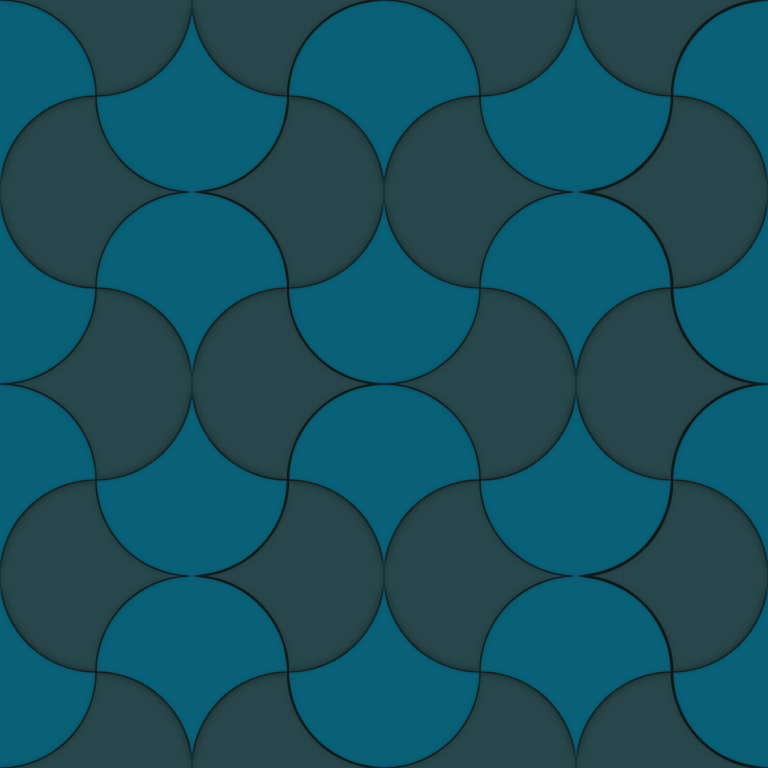
Give the GLSL for this pattern, as a WebGL 1 fragment shader.

```glsl
precision highp float;
// Interlocking teal and slate ogee tiles with thin, softly shaded dark outlines.

uniform vec2 u_resolution;

#define CELLS 8.0            // quarter-arc cells per side; four make one repeat
#define TEAL vec3(0.03, 0.38, 0.47)
#define SLATE vec3(0.16, 0.28, 0.30)
#define INK vec3(0.05, 0.095, 0.095)
#define THIN 0.008           // half widths, in cells
#define BOLD 0.014
#define SLATE_SHADE 0.036    // shading falloff, in cells
#define TEAL_SHADE 0.018
#define WEAR_SCALE 6.0       // wear grains per cell

float hash(vec2 p) {
    return fract(sin(dot(p, vec2(127.1, 311.7))) * 43758.5453);
}

// Value noise that wraps with the canvas
float wearNoise(vec2 p) {
    float period = CELLS * WEAR_SCALE;
    p *= WEAR_SCALE;
    vec2 i = floor(p), f = fract(p);
    f = f * f * (3.0 - 2.0 * f);
    vec2 a = mod(i, period), b = mod(i + 1.0, period);
    return mix(mix(hash(a), hash(vec2(b.x, a.y)), f.x),
               mix(hash(vec2(a.x, b.y)), hash(b), f.x), f.y);
}

vec2 evenCorner(vec2 cell) { return 2.0 * floor((cell + 1.0) * 0.5); }
vec2 oddCorner(vec2 cell) { return 2.0 * floor(cell * 0.5) + 1.0; }

// 1 where the arc bounds a teal bulge, 0 where it bounds a slate one
float tealBulge(vec2 cell) {
    vec2 e = evenCorner(cell) * 0.5;
    return 1.0 - mod(e.x + e.y, 2.0);
}

vec2 arcCentre(vec2 cell) {
    vec2 e = evenCorner(cell), o = oddCorner(cell);
    return mix(vec2(o.x, e.y), vec2(e.x, o.y), tealBulge(cell));
}

// Distance to the quarter circle lying inside one cell
float arcDistance(vec2 p, vec2 cell) {
    vec2 c = arcCentre(cell);
    vec2 q = (p - c) * sign(cell + 0.5 - c);
    float lo = min(q.x, q.y), hi = max(q.x, q.y);
    return lo >= 0.0 ? abs(length(q) - 1.0) : length(vec2(hi - 1.0, lo));
}

void main() {
    vec2 p = gl_FragCoord.xy / u_resolution * CELLS;
    float px = CELLS / min(u_resolution.x, u_resolution.y);
    vec2 home = floor(p);
    float wear = wearNoise(p);

    // Two-colour fill
    float inside = clamp(0.5 - (length(p - arcCentre(home)) - 1.0) / px, 0.0, 1.0);
    float teal = mix(1.0 - inside, inside, tealBulge(home));

    // Outlines and shading from the arcs nearby
    float line = 0.0, shade = 0.0;
    for (int j = -1; j <= 1; j++) {
        for (int i = -1; i <= 1; i++) {
            vec2 cell = home + vec2(float(i), float(j));
            vec2 e = evenCorner(cell), o = oddCorner(cell);
            float bulge = tealBulge(cell);
            float d = arcDistance(p, cell);
            float tip = length(p - e);

            // Every second column of teal arcs is bolder, the last one most
            float column = mod(o.x, CELLS);
            float bold = bulge * step(2.5, mod(column, 4.0)) * (column > 4.0 ? 1.0 : 0.65);
            bold *= smoothstep(1.0, 0.8, abs(p.x - o.x));
            float halfWidth = mix(THIN, BOLD, bold) * (0.85 + 0.3 * wear);

            // Slate tips fade; alternate teal contacts leave a small gap
            float gap = step(1.0, mod(e.x, 4.0)) * (1.0 - smoothstep(0.025, 0.055, tip));
            float fade = mix(0.45 + 0.55 * smoothstep(0.03, 0.25, tip), 1.0 - 0.85 * gap, bulge);
            float ink = mix(0.8, 0.92, bulge) * (0.9 + 0.1 * wear);
            ink = mix(ink, 1.0, bold) * fade;
            line = max(line, ink * clamp((halfWidth - d) / px + 0.5, 0.0, 1.0));

            float slateShade = mix(0.5, 0.24, bulge) * exp(-d / SLATE_SHADE);
            float tealShade = mix(0.2, 0.34, bulge) * exp(-d / TEAL_SHADE);
            shade = max(shade, mix(slateShade, tealShade, teal) * fade);
        }
    }

    vec3 colour = mix(SLATE, TEAL, teal);
    colour = mix(colour, INK, shade);
    colour = mix(colour, INK, line);
    gl_FragColor = vec4(colour, 1.0);
}
```
